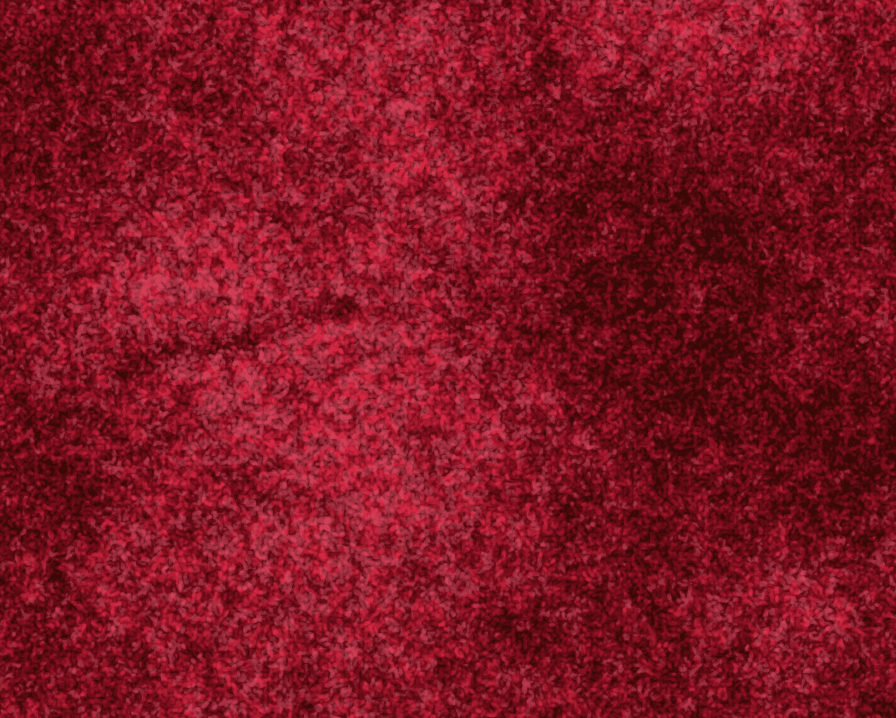
A Shadertoy shader for this texture:

```glsl
// Deep red plush carpet: fine shaggy tufts over broad brushed light and dark patches.
#define TUFT_SCALE 142.0
#define TUFT_STRETCH 1.3
#define TUFT_CONTRAST 0.56
#define GAP_DEPTH 0.24
#define CLUMP_CONTRAST 0.36
#define PATCH_CONTRAST 1.22
#define BASE_TONE 0.485
#define DUST_AMOUNT 0.95
#define SHADOW_RED vec3(0.23, 0.03, 0.03)
#define MIDDLE_RED vec3(0.49, 0.05, 0.11)
#define LIGHT_RED vec3(0.77, 0.14, 0.24)
#define DUST_TINT vec3(-0.01, 0.085, 0.07)

const int PATCHES = 12;

// Brushed patches: centre x, centre y, radius, tone shift
const vec4 patches[PATCHES] = vec4[PATCHES](
    vec4(0.50, 0.33, 0.36, 0.24), vec4(0.22, 0.58, 0.17, 0.20),
    vec4(0.62, 0.74, 0.24, 0.12), vec4(0.97, 0.60, 0.27, -0.36),
    vec4(0.05, 0.35, 0.24, -0.12), vec4(0.10, 0.85, 0.20, -0.10),
    vec4(0.80, 0.14, 0.16, -0.16), vec4(1.12, 0.19, 0.11, 0.26),
    vec4(1.00, 1.00, 0.17, 0.32), vec4(1.10, 0.60, 0.13, 0.22),
    vec4(0.45, 1.00, 0.20, 0.16), vec4(1.20, 0.35, 0.15, -0.15));

vec3 hash3(vec2 p) {
    vec3 q = fract(vec3(p.xyx) * vec3(0.1031, 0.1030, 0.0973));
    q += dot(q, q.yxz + 33.33);
    return fract((q.xxy + q.yzz) * q.zyx);
}

// Soft cellular noise of turned, stretched cells: x = centred tone, y = coverage
vec2 tufts(vec2 p) {
    vec2 cell = floor(p);
    float tone = 0.0, total = 0.0001;
    for (int y = -1; y <= 1; y++)
    for (int x = -1; x <= 1; x++) {
        vec2 id = cell + vec2(x, y);
        vec3 rnd = hash3(id + 71.0);
        vec2 d = p - id - 0.1 - 0.8 * rnd.xy;
        float angle = 6.2832 * fract(rnd.x * 7.3 + rnd.z * 3.1);
        float c = cos(angle), s = sin(angle);
        d = vec2(c * d.x + s * d.y, c * d.y - s * d.x);
        d *= vec2(1.0 / TUFT_STRETCH, TUFT_STRETCH);
        float weight = exp(-6.0 * dot(d, d));
        tone += weight * (rnd.z - 0.5);
        total += weight;
    }
    return vec2(tone / total, smoothstep(0.08, 0.62, total));
}

// Soft line between two points
float streak(vec2 p, vec2 a, vec2 b, float width) {
    vec2 ab = b - a;
    float along = clamp(dot(p - a, ab) / dot(ab, ab), 0.0, 1.0);
    float d = length(p - a - along * ab) / width;
    return exp(-d * d);
}

// Broad shading where the pile leans one way or the other
float brushedTone(vec2 p) {
    vec2 bend = 0.02 * sin(p.yx * vec2(13.0, 11.0) + vec2(0.7, 2.1));
    bend += 0.05 * vec2(tufts(p * 11.0).x, tufts(p * 11.0 + 37.0).x);
    vec2 q = p + bend;
    float tone = 0.0;
    for (int i = 0; i < PATCHES; i++) {
        vec2 d = (q - patches[i].xy) / patches[i].z;
        tone += patches[i].w * exp(-dot(d, d));
    }
    vec2 r = p + 0.4 * bend;
    tone -= 0.26 * streak(r, vec2(0.18, 0.475), vec2(0.48, 0.58), 0.024);
    tone += 0.12 * streak(r, vec2(0.36, 0.50), vec2(0.46, 0.545), 0.022);
    tone += 0.16 * streak(r, vec2(0.74, 0.46), vec2(0.83, 0.34), 0.022);
    return PATCH_CONTRAST * tone;
}

void mainImage(out vec4 fragColor, in vec2 fragCoord) {
    vec2 p = fragCoord / iResolution.y;

    // Individual fibres, tufts and clumps
    vec2 tuft = tufts(p * TUFT_SCALE);
    vec2 fibre = tufts(p * TUFT_SCALE * 1.5 + 19.0);
    float clump = 0.8 * tufts(p * TUFT_SCALE * 0.45 + 53.0).x
                + 0.6 * tufts(p * TUFT_SCALE * 0.18 + 11.0).x
                + 0.4 * tufts(p * TUFT_SCALE * 0.08 + 29.0).x;
    float grain = TUFT_CONTRAST * (tuft.x + 0.6 * fibre.x)
                + GAP_DEPTH * (tuft.y - 0.7)
                + CLUMP_CONTRAST * clump;

    // Pile tone to red
    float brushed = brushedTone(p);
    float tone = clamp(BASE_TONE + brushed + grain, 0.0, 1.1);
    vec3 color = mix(SHADOW_RED, MIDDLE_RED, min(tone * 2.0, 1.0));
    color = mix(color, LIGHT_RED, max(tone * 2.0 - 1.0, 0.0));

    // Pale sheen on some of the lit fibres
    float sheen = tufts(p * TUFT_SCALE * 0.6 + 91.0).x + 0.4 * brushed;
    float dust = smoothstep(0.0, 0.22, sheen) * smoothstep(0.40, 0.66, tone);
    color += DUST_AMOUNT * dust * DUST_TINT;

    fragColor = vec4(color, 1.0);
}
```
